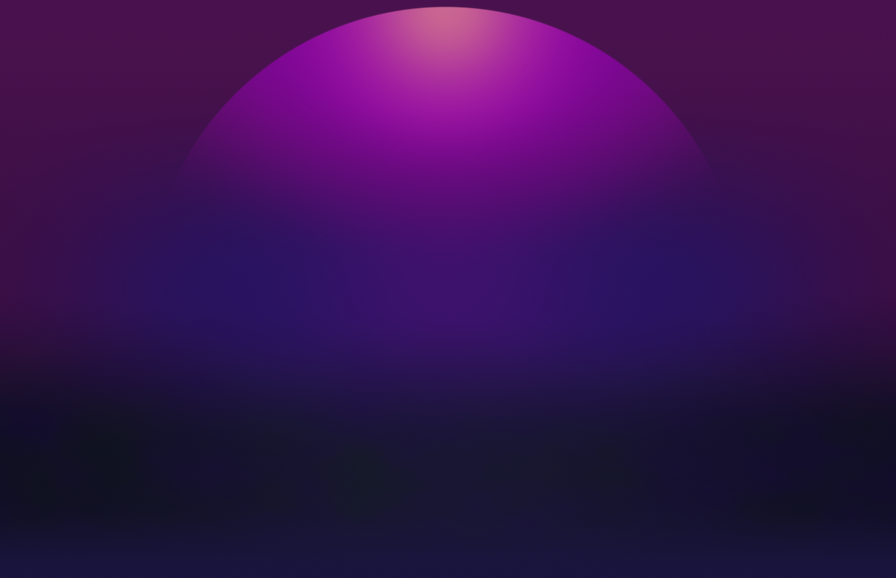
This background is drawn by a WebGL 2 fragment shader. Its source:

```glsl
#version 300 es
precision highp float;
// A violet sun with a rosy crown sinking into indigo haze above dark ground.

uniform vec2 u_resolution;
out vec4 fragColor;

float hash(vec2 p) {
    vec3 q = fract(p.xyx * vec3(0.1031, 0.1030, 0.0973));
    q += dot(q, q.yzx + 33.33);
    return fract((q.x + q.y) * q.z);
}

float valueNoise(vec2 p) {
    vec2 cell = floor(p), f = fract(p);
    f = f * f * (3.0 - 2.0 * f);
    return mix(mix(hash(cell), hash(cell + vec2(1, 0)), f.x),
               mix(hash(cell + vec2(0, 1)), hash(cell + vec2(1, 1)), f.x), f.y);
}

float fbm(vec2 p) {
    float sum = 0.0, amplitude = 0.5;
    for (int i = 0; i < 4; i++) {
        sum += amplitude * valueNoise(p);
        p = p * 2.03 + 7.1;
        amplitude *= 0.5;
    }
    return sum;
}

// Soft elliptical glow around a centre
float glow(vec2 p, vec2 center, vec2 size) {
    vec2 d = (p - center) / size;
    return exp(-dot(d, d));
}

void main() {
    // Height runs from 0 to 1, x is centred
    vec2 p = (gl_FragCoord.xy - vec2(0.5 * u_resolution.x, 0.0)) / u_resolution.y;
    float pixel = 1.0 / u_resolution.y;
    float side = abs(p.x);

    // Plum sky
    vec3 color = mix(vec3(0.235, 0.055, 0.265), vec3(0.285, 0.070, 0.305),
                     smoothstep(0.5, 1.0, p.y));

    // Indigo haze, bluer on both flanks and warmer in the middle
    float haze = exp(-pow(side / 0.62, 4.0)) * smoothstep(0.86, 0.52, p.y);
    vec3 indigo = mix(vec3(0.155, 0.075, 0.375), vec3(0.245, 0.070, 0.425),
                      glow(p, vec2(0.0, 0.58), vec2(0.27, 0.34)));
    color = mix(color, indigo, haze);
    color = mix(color, vec3(0.135, 0.080, 0.385),
                0.4 * glow(vec2(side, p.y), vec2(0.40, 0.49), vec2(0.20, 0.12)));

    // Sun disc dissolving away from its crown
    vec2 crown = p - vec2(-0.004, 0.988);
    float disc = smoothstep(pixel, -pixel, length(p - vec2(-0.004, 0.472)) - 0.516);
    float fade = smoothstep(0.46, 0.17, length(crown * vec2(0.65, 1.0)));
    vec3 sun = mix(vec3(0.500, 0.025, 0.590), vec3(0.590, 0.035, 0.650),
                   smoothstep(0.32, 0.12, length(crown)));
    sun = mix(sun, vec3(0.790, 0.400, 0.570),
              exp(-dot(crown, crown) / 0.018));
    color = mix(color, sun, disc * fade);

    // Dark ground, highest at the edges, with mottled green shadows
    float mottling = fbm(p * vec2(7.0, 11.0) + 3.0) - 0.47;
    float horizon = p.y - 0.04 * smoothstep(0.25, 0.75, side) + 0.04 * mottling;
    vec3 ground = mix(vec3(0.062, 0.055, 0.140), vec3(0.095, 0.088, 0.195),
                      exp(-pow(side / 0.5, 2.0)));
    ground += vec3(-0.03, 0.035, -0.10) * mottling * smoothstep(0.02, 0.14, p.y);
    ground = mix(ground, vec3(0.100, 0.080, 0.240), smoothstep(0.14, 0.0, p.y));
    color = mix(ground, color, smoothstep(0.20, 0.47, horizon));

    // Fine dither against banding
    color += (hash(gl_FragCoord.xy) - 0.5) / 255.0;
    fragColor = vec4(color, 1.0);
}
```
